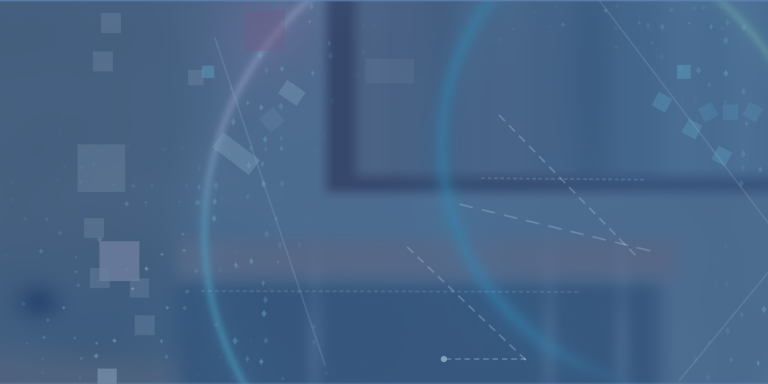
Give the GLSL for this background, as a WebGL 2 fragment shader.

```glsl
#version 300 es
precision highp float;
uniform vec2 u_resolution;
out vec4 outColor;

float hash(vec2 p) {
  p = fract(p * vec2(0.1031, 0.1137));
  p += dot(p, p.yx + 33.33);
  return fract((p.x + p.y) * p.x * 17.0);
}

float gradientAt(vec2 cell, vec2 offset) {
  float a = 6.2832 * hash(cell);
  return dot(vec2(cos(a), sin(a)), offset);
}

float gradientNoise(vec2 p) {
  vec2 i = floor(p), f = fract(p), u = f * f * (3.0 - 2.0 * f), e = vec2(1, 0);
  return mix(mix(gradientAt(i, f), gradientAt(i + e, f - e), u.x),
             mix(gradientAt(i + e.yx, f - e.yx), gradientAt(i + 1.0, f - 1.0), u.x), u.y);
}

// Rectangle with blurred edges
float softRect(vec2 p, vec2 lo, vec2 hi, float blur) {
  vec2 s = smoothstep(lo - blur, lo + blur, p) * (1.0 - smoothstep(hi - blur, hi + blur, p));
  return s.x * s.y;
}

float glow(vec2 d, vec2 size) {
  d /= size;
  return exp(-dot(d, d));
}

// Crisp turned tile
float tile(vec2 d, vec2 halfSize, float angle) {
  float c = cos(angle), s = sin(angle), aa = 0.75 / u_resolution.y;
  d = abs(mat2(c, -s, s, c) * d) - halfSize;
  return 1.0 - smoothstep(-aa, aa, max(d.x, d.y));
}

float square(vec2 d, float halfSize) {
  return tile(d, vec2(halfSize), 0.0);
}

// Thin segment; zero dashes leave it solid
float line(vec2 p, vec2 a, vec2 b, float dashes) {
  vec2 d = b - a;
  float t = clamp(dot(p - a, d) / dot(d, d), 0.0, 1.0);
  float stroke = 1.0 - smoothstep(0.0005, 0.0015 + 1.0 / u_resolution.y, length(p - a - d * t));
  return stroke * (1.0 - smoothstep(0.25, 0.35, abs(fract(t * dashes) - 0.5)) * step(0.5, dashes));
}

// Scattered diamonds, one per chosen cell
float diamonds(vec2 p, float cells, vec2 shape) {
  vec2 id = floor(p * cells), f = fract(p * cells) - 0.5;
  f -= (vec2(hash(id + 7.0), hash(id + 19.0)) - 0.5) * 0.5;
  float aa = cells / u_resolution.y;
  vec2 d = abs(f) / shape;
  float edge = (d.x + d.y - 0.6 - 0.5 * hash(id + 31.0)) * shape.x;
  return (1.0 - smoothstep(-aa, aa, edge)) * step(hash(id + 3.0), 0.35) * (0.4 + 0.6 * hash(id + 43.0));
}

void main() {
  vec2 p = gl_FragCoord.xy / u_resolution.y;

  // Hazy wall
  vec3 color = mix(vec3(0.27, 0.375, 0.5), vec3(0.295, 0.42, 0.56), smoothstep(0.3, 0.75, p.x));
  color = mix(color, vec3(0.23, 0.36, 0.5), 0.7 * glow(p - vec2(0.3, 0.16), vec2(0.5, 0.14)));
  color += vec3(0.06, -0.01, 0) * glow(p - vec2(0.71, 0.94), vec2(0.15));
  color += 0.012 * gradientNoise(p * 5.0);

  // Window frame and banded panes
  float right = smoothstep(1.0, 1.8, p.x);
  vec3 frame = mix(vec3(0.21, 0.28, 0.42), vec3(0.22, 0.33, 0.49), right);
  color = mix(color, frame, softRect(p, vec2(0.85, 0.5), vec2(3), 0.025));
  vec3 pane = mix(vec3(0.28, 0.375, 0.51), vec3(0.28, 0.42, 0.57), right);
  pane += 0.045 * gradientNoise(vec2(p.x * 8.0, 2.3)) - 0.035 * glow(p - vec2(1.52, 0.8), vec2(0.08, 0.5));
  color = mix(color, pane, softRect(p, vec2(0.925, 0.54), vec2(3), 0.028));

  // Table top, shade beneath and pale legs
  color = mix(color, vec3(0.2, 0.325, 0.48), 0.85 * softRect(p, vec2(0.46, -0.2), vec2(1.72, 0.27), 0.05));
  color = mix(color, vec3(0.34, 0.405, 0.53), 0.85 * softRect(p, vec2(0.46, 0.275), vec2(1.76, 0.375), 0.035));
  for (float x = 0.82; x < 1.7; x += x < 1.0 ? 0.61 : 0.19)
    color += vec3(0.05) * glow(p - vec2(x, 0.1), vec2(0.025, 0.17));
  color = mix(color, vec3(0.32, 0.39, 0.5), 0.75 * softRect(p, vec2(-0.2), vec2(0.46, 0.08 - 0.08 * p.x), 0.06));
  color = mix(color, vec3(0.15, 0.26, 0.43), 0.8 * glow(p - vec2(0.1, 0.215), vec2(0.055, 0.045)));

  // Two luminous rings
  float outer = length(p - vec2(1.339, 0.396)) - 0.807;
  float inner = length(p - vec2(1.781, 0.622)) - 0.63;
  vec3 tint = mix(vec3(0.3, 0.62, 0.75), vec3(0.55, 0.6, 0.74), smoothstep(0.3, 0.75, p.y));
  tint = mix(tint, vec3(0.42, 0.63, 0.65), right);
  color = mix(color, tint, 0.36 * glow(vec2(outer), vec2(0.018)) + 0.13 * exp(-abs(outer) / 0.05));
  float halo = 0.3 * glow(vec2(inner), vec2(0.031)) + 0.17 * exp(-abs(inner) / 0.06);
  color = mix(color, vec3(0.2, 0.53, 0.7), halo * (1.0 - smoothstep(1.3, 1.75, p.x)));

  // Particles along the outer ring and at the far left
  float band = smoothstep(-0.32, -0.08, outer) * (1.0 - smoothstep(0.0, 0.05, outer));
  band *= 1.0 - smoothstep(0.75, 1.05, p.x) + smoothstep(1.2, 1.8, p.x);
  color = mix(color, vec3(0.4, 0.64, 0.73), 0.6 * band * diamonds(p, 24.0, vec2(0.15, 0.23)));
  float specks = glow(p - vec2(0.3, 0.24), vec2(0.25)) + 0.5 * glow(p - vec2(1.65, 0.94), vec2(0.3, 0.07));
  color = mix(color, vec3(0.57, 0.7, 0.77), 0.65 * specks * diamonds(p + 5.0, 22.0, vec2(0.14)));

  // Upright tiles
  vec3 pale = vec3(0.48, 0.57, 0.68);
  float faint = square(p - vec2(0.289, 0.94), 0.026) + square(p - vec2(0.268, 0.84), 0.026)
    + square(p - vec2(0.264, 0.562), 0.062) + square(p - vec2(0.245, 0.406), 0.026)
    + square(p - vec2(0.26, 0.276), 0.026) + square(p - vec2(0.363, 0.25), 0.025)
    + square(p - vec2(0.377, 0.153), 0.026) + square(p - vec2(0.51, 0.798), 0.02)
    + 0.5 * tile(p - vec2(1.015, 0.815), vec2(0.063, 0.032), 0.0);
  color = mix(color, pale, 0.3 * faint);
  color = mix(color, vec3(0.42, 0.49, 0.62), 0.85 * square(p - vec2(0.311, 0.32), 0.052));
  color = mix(color, pale, 0.7 * square(p - vec2(0.279, 0.015), 0.025));
  color = mix(color, vec3(0.43, 0.36, 0.53), 0.4 * square(p - vec2(0.69, 0.92), 0.052));

  // Turned tiles
  float turned = tile(p - vec2(0.76, 0.758), vec2(0.029, 0.021), -0.6)
    + tile(p - vec2(0.615, 0.6), vec2(0.06, 0.024), -0.65) + 0.4 * tile(p - vec2(0.708, 0.688), vec2(0.024), 0.7);
  color = mix(color, vec3(0.48, 0.61, 0.72), 0.42 * turned);
  float cyan = square(p - vec2(1.781, 0.813), 0.018) + square(p - vec2(0.542, 0.813), 0.016);
  for (float i = 0.0; i < 3.0; i++) {
    cyan += 0.8 * tile(p - vec2(1.724, 0.734) - i * vec2(0.078, -0.07 + 0.0 * i) * vec2(1, -1) * -1.0 * vec2(-1, 1), vec2(0.02), -0.5);
    cyan += 0.5 * tile(p - vec2(1.844, 0.708) - i * vec2(0.058, 0.0), vec2(0.02), 0.5 - 0.5 * i);
  }
  color = mix(color, vec3(0.36, 0.63, 0.76), 0.45 * cyan);

  // Fine lines and a bright node
  vec2 node = vec2(1.156, 0.065);
  float lines = line(p, vec2(1.294, 0.706), vec2(1.66, 0.33), 14.0)
    + line(p, vec2(1.185, 0.471), vec2(1.705, 0.344), 9.0)
    + line(p, vec2(1.055, 0.362), vec2(1.375, 0.057), 12.0) + line(p, node, vec2(1.375, 0.065), 9.0)
    + 0.6 * line(p, vec2(1.25, 0.536), vec2(1.68, 0.532), 26.0)
    + 0.5 * (line(p, vec2(0.52, 0.242), vec2(1.51, 0.24), 55.0) + line(p, vec2(0.56, 0.9), vec2(0.846, 0.05), 0.0)
    + line(p, vec2(1.56, 1), vec2(2, 0.42), 0.0) + line(p, vec2(2, 0.29), vec2(1.77, 0.01), 0.0));
  lines += 2.0 * (1.0 - smoothstep(0.006, 0.01, length(p - node)));
  color = mix(color, vec3(0.58, 0.69, 0.78), 0.42 * min(lines, 2.0));

  // Bright borders
  float border = 0.7 * smoothstep(0.994, 0.999, p.y) + 0.4 * smoothstep(0.006, 0.001, p.y);
  outColor = vec4(mix(color, vec3(0.38, 0.53, 0.72), border), 1);
}
```
